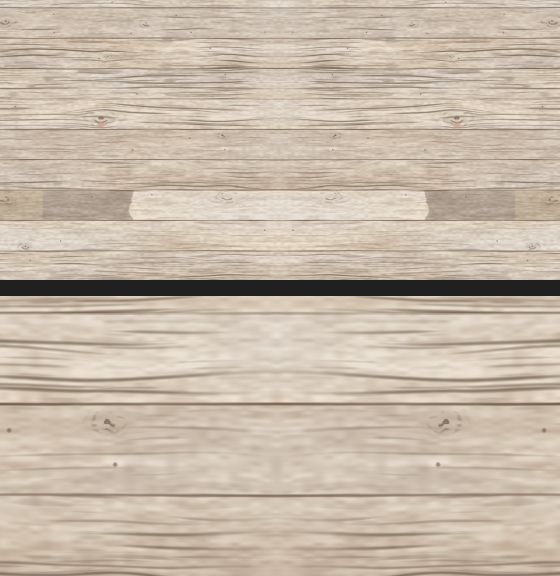
Top: the whole. Bottom: its middle third, enlarged.
A WebGL 2 fragment shader for this texture:

```glsl
#version 300 es
precision highp float;
// Weathered pale floorboards, laid horizontally and mirrored about a vertical axis.
// Each board has its own tone and roughness; stretched noise gives grain, tapered
// hairlines in thin lanes give cracks, and knots bend both around them.
uniform vec2 u_resolution;
out vec4 outColor;

#define BOARD_HEIGHT 0.1085
#define FIRST_SEAM 0.104
#define MIRROR_X 0.498
#define SEAM_WIDTH 0.0014
#define GRAIN_CONTRAST 0.60
#define CRACK_DEPTH 0.85
#define PALE vec3(0.91, 0.872, 0.815)
#define WORN vec3(0.71, 0.63, 0.555)
#define CRACK vec3(0.43, 0.36, 0.30)
#define PATCH_GREY vec3(0.67, 0.61, 0.55)
#define PATCH_TAN vec3(0.74, 0.67, 0.58)

// Bottom to top, one entry per board.
const float TONE[10] = float[10](0.61, 0.78, 0.82, 0.55, 0.50, 0.73, 0.65, 0.64, 0.57, 0.68);
const float ROUGH[10] = float[10](0.80, 0.25, 0.15, 0.70, 0.35, 0.65, 0.80, 1.0, 0.40, 0.50);
// Knots: distance from the mirror axis, height, radius.
const vec3 KNOTS[8] = vec3[8](
  vec3(0.637, 0.578, 0.050), vec3(0.475, 0.917, 0.024), vec3(0.975, 0.925, 0.036),
  vec3(0.618, 0.802, 0.020), vec3(0.202, 0.516, 0.020), vec3(0.184, 0.297, 0.036),
  vec3(0.975, 0.290, 0.036), vec3(0.905, 0.120, 0.026));

float hash(vec2 p) {
  vec3 q = fract(vec3(p.xyx) * vec3(0.1031, 0.1030, 0.0973));
  q += dot(q, q.yzx + 33.33);
  return fract((q.x + q.y) * q.z);
}

float noise(vec2 p) {
  vec2 i = floor(p), f = fract(p);
  f = f * f * (3.0 - 2.0 * f);
  return mix(mix(hash(i), hash(i + vec2(1, 0)), f.x),
             mix(hash(i + vec2(0, 1)), hash(i + vec2(1, 1)), f.x), f.y);
}

// One wandering hairline per lane, present in stretches with tapered ends.
float hairlines(vec2 p, float lane, float stretch, float amount, float halfWidth) {
  float id = floor(p.y / lane);
  float center = 0.5 + 0.55 * (noise(vec2(p.x * stretch * 1.3, id * 5.0 + 3.0)) - 0.5);
  float present = noise(vec2(p.x * stretch, id * 7.0 + 1.0));
  present = smoothstep(0.88 - 0.55 * amount, 1.08 - 0.35 * amount, present);
  float d = abs(p.y - (id + center) * lane);
  return present * (1.0 - smoothstep(0.0, halfWidth * (0.7 + 1.1 * present), d));
}

vec3 boards(vec2 p) {
  float level = (p.y - FIRST_SEAM) / BOARD_HEIGHT + 1.0;
  float row = clamp(floor(level), 0.0, 9.0);
  float tone = TONE[int(row)], rough = ROUGH[int(row)];
  vec2 g = p + vec2(row * 7.3, row * 3.1);
  g.y += 0.016 * (noise(g * vec2(3.0, 7.0)) - 0.5) + 0.004 * (noise(g * vec2(11.0, 20.0)) - 0.5);

  // Knots push the grain aside and add dark rings.
  float knotShade = 0.0;
  for (int i = 0; i < 8; i++) {
    vec2 d = (p - KNOTS[i].xy) / KNOTS[i].z;
    float r = length(d * vec2(0.85, 1.35));
    g.y -= d.y * KNOTS[i].z * 0.5 * exp(-0.6 * r * r);
    float rings = 0.5 + 0.5 * sin(r * 13.0 + 7.0 * noise(d * 2.0 + float(i) * 9.0));
    float broken = smoothstep(0.35, 0.65, noise(d * vec2(3.0, 6.0) + 40.0));
    knotShade += exp(-1.8 * r * r) * (0.1 + 1.1 * rings * rings * broken);
  }

  // Grain from broad stains to fine fibres.
  float stain = noise(g * vec2(2.2, 14.0) + 11.0) - 0.5;
  float streak = noise(g * vec2(7.0, 65.0) + 23.0) - 0.5;
  float fibre = noise(g * vec2(18.0, 150.0) + 37.0) - 0.5;
  float mottle = noise(g * vec2(80.0, 210.0) + 53.0) - 0.5;
  float grain = 0.45 * stain + (0.2 + 0.3 * rough) * streak + 0.7 * fibre + 0.6 * mottle;
  vec3 color = mix(WORN, PALE, clamp(tone + GRAIN_CONTRAST * grain, -0.3, 1.05));
  color += vec3(0.010, 0.0, -0.018) * (2.0 * noise(g * vec2(2.5, 9.0) + 71.0) - 0.9);

  // Repaired stretch at the outer ends of the third board.
  if (row == 2.0) {
    float edge = 0.515 + 0.022 * noise(vec2(p.y * 28.0, 4.0)) + 0.006 * noise(p.yy * 90.0);
    float inside = smoothstep(-0.003, 0.003, p.x - edge);
    vec3 repair = mix(PATCH_GREY, PATCH_TAN, smoothstep(0.838, 0.850, p.x));
    color = mix(color, repair + 0.13 * grain, 0.92 * inside);
  }

  // Cracks in three sizes, gathered in worn areas, calmer close to the mirror axis.
  float calm = mix(0.2, 1.0, smoothstep(0.0, 0.16, p.x));
  float worn = smoothstep(0.2, 0.8, noise(g * vec2(2.5, 16.0) + 90.0));
  float amount = rough * (0.35 + 0.65 * worn);
  float cracks = hairlines(g, 0.021, 4.0, 0.15 + 0.85 * amount, 0.0023);
  cracks = max(cracks, 0.75 * hairlines(g + 3.7, 0.013, 6.0, 0.1 + 0.8 * amount, 0.0019));
  cracks = max(cracks, 0.50 * hairlines(g + 8.1, 0.0085, 9.0, 0.3 + 0.6 * amount, 0.0016));
  float checks = smoothstep(0.70, 0.92, noise(g * vec2(16.0, 125.0) + 61.0));
  cracks = max(cracks, checks * (0.10 + 0.45 * amount));
  color = mix(color, CRACK, CRACK_DEPTH * calm * cracks * (0.55 + 0.45 * rough));
  color = mix(color, CRACK, min(0.75, knotShade * 0.75));

  // Reddish heart in the largest knot.
  float heart = length((p - vec2(0.637, 0.556)) * vec2(0.9, 1.25));
  color = mix(color, vec3(0.83, 0.60, 0.51), 0.75 * (1.0 - smoothstep(0.006, 0.014, heart)));

  // A few small nail holes.
  vec2 cell = vec2(floor(p.x / 0.14), floor(level * 2.0));
  vec2 nail = vec2((cell.x + 0.2 + 0.6 * hash(cell + 5.0)) * 0.14,
    FIRST_SEAM + ((cell.y + 0.3 + 0.4 * hash(cell + 8.0)) * 0.5 - 1.0) * BOARD_HEIGHT);
  float hole = 1.0 - smoothstep(0.001, 0.004, length(p - nail));
  color = mix(color, CRACK, 0.65 * hole * step(0.84, hash(cell + 2.0)));

  // Narrow seams of uneven darkness; one joint is nearly closed.
  float seamRow = floor(level + 0.5);
  float wobble = 0.002 * (noise(vec2(p.x * 7.0, seamRow * 5.0)) - 0.5);
  float gap = abs(p.y - FIRST_SEAM - (seamRow - 1.0) * BOARD_HEIGHT - wobble);
  float seam = 1.0 - smoothstep(SEAM_WIDTH * 0.3, SEAM_WIDTH * 2.0, gap);
  float depth = (seamRow == 6.0 ? 0.05 : 0.40) + 0.55 * noise(vec2(p.x * 9.0, seamRow * 3.0));
  return mix(color, CRACK * vec3(0.98, 0.92, 0.88), seam * depth);
}

void main() {
  // Four samples per pixel keep fine grain and edges smooth.
  vec3 sum = vec3(0.0);
  for (int i = 0; i < 4; i++) {
    vec2 offset = vec2(i & 1, i >> 1) * 0.5 - 0.25;
    vec2 p = (gl_FragCoord.xy + offset) / u_resolution.y;
    p.x = abs(p.x - MIRROR_X * u_resolution.x / u_resolution.y);
    sum += boards(p);
  }
  outColor = vec4(sum * 0.25, 1.0);
}
```
